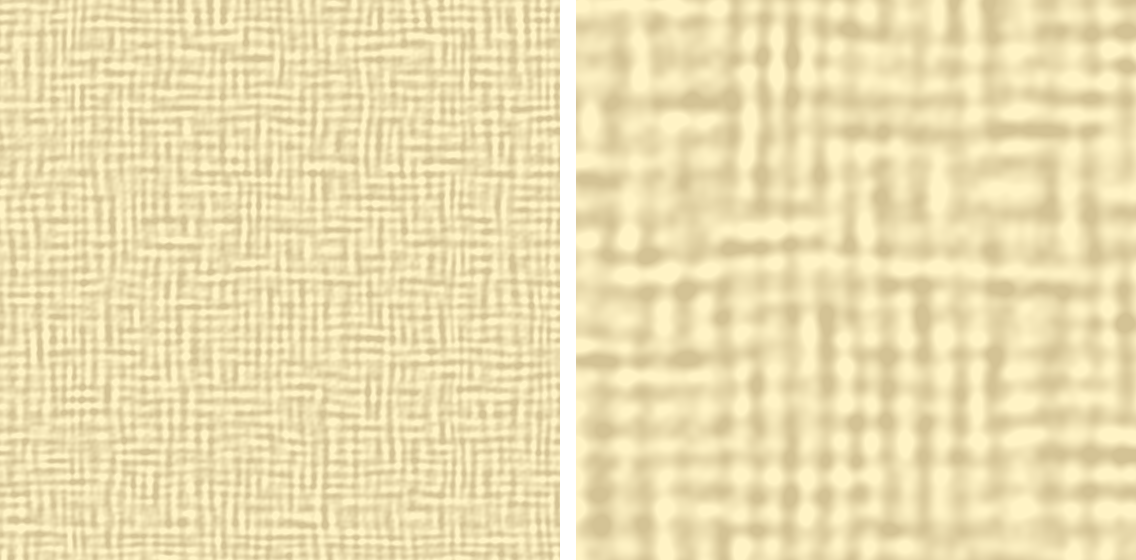
Left, the full canvas; right, a detail of the centre.
Write a three.js fragment shader that draws this texture.

```glsl
// Cream woven canvas paper with fine, straight, broken crossing ribs.
varying vec2 vUv;

const float TAU = 6.2831853;
const float THREADS = 46.0;
const vec3 CREAM = vec3(0.926, 0.869, 0.688);
const vec3 RELIEF_TINT = vec3(0.095, 0.105, 0.105);

float hash(vec2 p) {
  return fract(sin(dot(p, vec2(127.1, 311.7))) * 43758.5453);
}

float valueNoise(vec2 p) {
  vec2 cell = floor(p);
  vec2 f = fract(p);
  f = f * f * (3.0 - 2.0 * f);
  float bottom = mix(hash(cell), hash(cell + vec2(1.0, 0.0)), f.x);
  float top = mix(hash(cell + vec2(0.0, 1.0)), hash(cell + vec2(1.0, 1.0)), f.x);
  return mix(bottom, top, f.y);
}

// Noise lit from the side: its slope along shift, free of broad shading.
float embossedNoise(vec2 p, vec2 shift) {
  return valueNoise(p + shift) - valueNoise(p - shift);
}

// Straight ribs along p.y: uneven spacing, broken strength, short streaks.
float ribs(vec2 p, float count, float seed) {
  float spacing = 0.8 * valueNoise(vec2(p.x * 19.0, seed));
  float drift = 0.5 * valueNoise(p * vec2(14.0, 11.0) + seed);
  float strength = 0.2 + 0.85 * valueNoise(p * vec2(count, 30.0) + seed * 2.0);
  float streak = embossedNoise(p * vec2(count * 2.0, 27.0) + seed * 3.0, vec2(0.5, 0.0));
  return sin(TAU * (p.x * count + spacing + drift)) * strength + 0.95 * streak;
}

// Height of the weave, with small patches where one thread direction dominates.
float weave(vec2 p) {
  float patchBias = smoothstep(0.2, 0.8, valueNoise(p * 30.0 + 71.0));
  float upright = ribs(p, THREADS, 13.0);
  float level = ribs(p.yx, THREADS, 37.0);
  return upright * mix(0.45, 1.0, patchBias) + level * mix(1.0, 0.45, patchBias);
}

void main() {
  float grain = embossedNoise(vUv * 150.0 + 5.0, vec2(-0.4, 0.4));
  float relief = weave(vUv) + 0.4 * grain;

  // Flatten the brightest crests and deepest gaps.
  relief = clamp(relief, -1.0, 0.8);
  gl_FragColor = vec4(CREAM + RELIEF_TINT * relief, 1.0);
}
```
